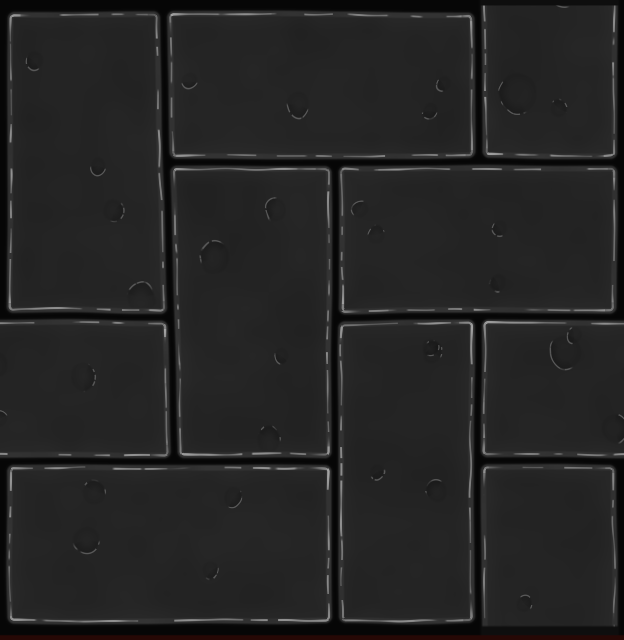
Reproduce this texture map procedurally as a WebGL 2 fragment shader.

```glsl
#version 300 es
precision highp float;
// Dark herringbone stone paving with black joints, worn pale edges and chipped faces.

uniform vec2 u_resolution;
out vec4 fragColor;

// Grid lines between cells, left to right and top to bottom
const float COLUMNS[5] = float[5](0.005, 0.27, 0.537, 0.766, 0.994);
const float ROWS[5] = float[5](0.013, 0.253, 0.495, 0.721, 0.98);

float hash(vec2 p) {
  return fract(sin(dot(p, vec2(127.1, 311.7))) * 43758.5453);
}

float noise(vec2 p) {
  vec2 i = floor(p), f = fract(p);
  f = f * f * (3.0 - 2.0 * f);
  return mix(mix(hash(i), hash(i + vec2(1, 0)), f.x),
             mix(hash(i + vec2(0, 1)), hash(i + vec2(1, 1)), f.x), f.y);
}

// Grid corner; stones cut by the border run on beyond it
vec2 gridCorner(ivec2 i) {
  ivec2 c = clamp(i, 0, 4);
  return vec2(COLUMNS[c.x], ROWS[c.y]) + 0.2 * vec2(i - c);
}

// Soft stroke of the given width around distance zero
float stroke(float d, float width, float aa) {
  return 1.0 - smoothstep(width * 0.5 - aa * 0.5, width * 0.5 + aa * 0.7, abs(d));
}

void main() {
  vec2 p = gl_FragCoord.xy / u_resolution;
  p.y = 1.0 - p.y;
  vec2 uv = p;
  vec2 aspect = vec2(1.0, u_resolution.y / u_resolution.x);
  float aa = 1.0 / u_resolution.x;

  // Lean of the first joint and slight unevenness of all edges
  float lean = (p.x - 0.27) / 0.12;
  p.x -= 0.026 * (min(p.y, 0.7) - 0.35) * exp(-lean * lean);
  p += 0.004 * (vec2(noise(uv * 9.0), noise(uv * 9.0 + 40.0)) - 0.5);

  // Herringbone: the diagonal of the cell tells which half of a stone it is
  ivec2 cell = ivec2(0);
  for (int i = 1; i < 4; i++) {
    cell += ivec2(p.x > COLUMNS[i], p.y > ROWS[i]);
  }
  int part = (cell.x - cell.y + 4) % 4;
  bool lying = part == 1 || part == 2;
  ivec2 first = cell;
  if (part == 2) first.x--;
  if (part == 3) first.y--;
  vec2 lo = gridCorner(first);
  vec2 hi = gridCorner(first + (lying ? ivec2(2, 1) : ivec2(1, 2)));
  vec2 id = vec2(first) + 3.7;

  // Rounded box distance to the stone, negative inside
  vec2 local = (p - 0.5 * (lo + hi)) * aspect;
  vec2 halfSize = 0.5 * (hi - lo) * aspect - 0.0065;
  vec2 q = abs(local) - halfSize + 0.01;
  float d = length(max(q, 0.0)) + min(max(q.x, q.y), 0.0) - 0.01;

  // Mottled face with a paler bevel
  float mottle = noise(uv * 11.0 + id) * 0.6 + noise(uv * 27.0) * 0.4;
  float face = 0.127 + 0.024 * mottle;
  face += 0.012 * smoothstep(-0.035, -0.005, d);
  float bevel = smoothstep(-0.010, -0.006, d) * (0.6 + 0.4 * noise(uv * 30.0));
  face = mix(face, 0.205, bevel);

  // Chips: faint hollows, each with a broken pale arc
  float inside = smoothstep(-0.006, -0.011, d);
  for (int i = 0; i < 4; i++) {
    vec2 seed = id * 5.3 + float(i) * 1.91;
    vec2 spot = vec2(hash(seed), hash(seed + 7.0)) * 2.0 - 1.0;
    vec2 v = local - spot * (halfSize - 0.022);
    float radius = mix(0.011, 0.032, pow(hash(seed + 13.0), 2.0));
    float angle = atan(v.y, v.x);
    float ring = length(v * vec2(1.0, 0.9)) - radius + 0.004 * (noise(v * 60.0 + seed) - 0.5);
    float turn = 6.2832 * hash(seed + 19.0);
    float arc = smoothstep(0.1, 0.4, cos(angle - turn));
    float broken = smoothstep(0.3, 0.5, noise(vec2(angle * radius * 170.0, seed.x)));
    float hollow = smoothstep(0.002, -0.003, ring) * smoothstep(-0.018, 0.0, ring);
    face -= 0.028 * hollow * inside * (0.4 + 0.6 * arc);
    face = mix(face, 0.42, stroke(ring, 0.0017, aa) * arc * broken * inside * 0.75);
  }

  // Worn edge: a wavering line of long and short dashes
  bool upright = q.x > q.y;
  float along = upright ? uv.y : uv.x;
  float side = upright ? sign(local.x) : 4.0 + sign(local.y);
  vec2 run = vec2(along, side * 9.0 + id.x * 3.0 + id.y * 17.0);
  float waver = 0.003 * (noise(run * vec2(22.0, 1.0)) - 0.5);
  float dash = smoothstep(0.27, 0.4, noise(run * vec2(upright ? 75.0 : 48.0, 1.0)));
  float bright = noise(run * vec2(33.0, 1.0) + 50.0);
  float corner = smoothstep(-0.03, 0.0, min(q.x, q.y));
  float width = 0.0018 + 0.0012 * bright + 0.0008 * corner;
  float wear = stroke(d + 0.0045 + waver, width, aa) * max(dash, corner * 0.7);
  face = mix(face, 0.34 + 0.28 * bright + 0.1 * corner, wear * 0.9);

  // Joints, darkest along their middle
  float joint = mix(0.055, 0.025, smoothstep(0.0, 0.006, d));
  float stone = 1.0 - smoothstep(-0.0015, 0.0015 + aa, d);
  stone *= smoothstep(0.007, 0.010, uv.y) * (1.0 - smoothstep(0.976, 0.981, uv.y));
  vec3 color = vec3(mix(joint, face, stone));

  // Dark red strip along the bottom
  color = mix(color, vec3(0.15, 0.03, 0.02), smoothstep(0.991, 0.994, uv.y));
  fragColor = vec4(color, 1.0);
}
```
